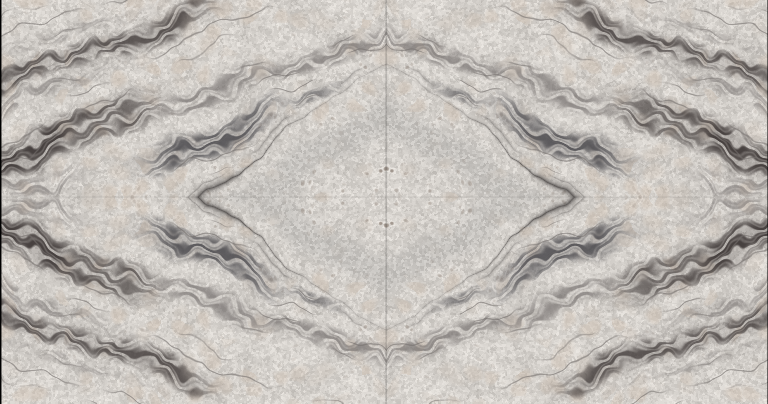
Write a WebGL 1 fragment shader that draws this texture.

```glsl
precision highp float;
uniform vec2 u_resolution;

float hash(vec2 c) {
  vec3 p = fract(c.xyx * 0.1031);
  p += dot(p, p.yzx + 33.33);
  return fract((p.x + p.y) * p.z);
}

// x: distance to the nearest cell point, y: random value of that cell
vec2 cells(vec2 p) {
  vec2 base = floor(p), nearest = vec2(9.0, 0.0);
  for (int j = -1; j <= 1; j++) {
    for (int i = -1; i <= 1; i++) {
      vec2 c = base + vec2(float(i), float(j));
      vec2 point = c + vec2(hash(c + 11.0), hash(c + 47.0));
      float d = distance(p, point);
      if (d < nearest.x) nearest = vec2(d, hash(c + 83.0));
    }
  }
  return nearest;
}

// Layered sines that bend the strata
vec2 bend(vec2 p) {
  vec2 offset = vec2(0.0);
  float amp = 0.011, freq = 15.0;
  for (int i = 0; i < 5; i++) {
    vec2 s = mat2(0.8, 0.6, -0.6, 0.8) * p + offset;
    offset += amp * sin(freq * s.yx + vec2(1.7, 4.1) * float(i + 1));
    amp *= 0.56;
    freq *= 1.85;
  }
  return p + offset;
}

float cloud(vec2 p) {
  return 0.5 + 0.25 * sin(p.x + 1.8 * sin(p.y * 0.7)) + 0.25 * sin(p.y * 1.3 - 1.5 * sin(p.x * 0.8 + 2.0));
}

// Sloping layer, limited along x to the given span
float band(vec2 p, float height, float slope, float halfWidth, vec2 span) {
  float d = (p.y - height + slope * p.x) / halfWidth;
  float ends = smoothstep(span.x - 0.07, span.x + 0.07, p.x) * (1.0 - smoothstep(span.y - 0.07, span.y + 0.07, p.x));
  return exp(-d * d * d * d) * ends;
}

// Fine crumpled stripes that follow the layers
float folds(vec2 p) {
  float across = p.y + 0.38 * p.x;
  across += 0.010 * sin(p.x * 52.0 + across * 45.0) + 0.005 * sin(p.x * 118.0 - across * 95.0);
  float broad = 0.5 + 0.5 * sin(across * 185.0 + 2.0 * sin(p.x * 19.0));
  float fine = 0.5 + 0.5 * sin(across * 370.0 + 1.5 * sin(p.x * 33.0));
  return smoothstep(0.18, 0.8, 0.58 * broad + 0.42 * fine);
}

void main() {
  vec2 uv = gl_FragCoord.xy / u_resolution;
  vec2 p = (uv - vec2(0.503, 0.512)) * vec2(1.9, 1.0);
  vec2 q = abs(p);
  vec2 flow = bend(q);

  // Pale crystalline ground
  vec2 grain = cells(p * 170.0);
  vec2 flecks = cells(bend(q) * 75.0 + 20.0);
  vec2 patches = cells(flow * 24.0 + 5.0);
  float mottle = cloud(flow * 31.0);
  vec3 color = vec3(0.835, 0.82, 0.80);
  color += 0.10 * (grain.y - 0.5) + 0.07 * (flecks.y - 0.5) + 0.05 * (mottle - 0.5);
  color = mix(color, vec3(0.80, 0.74, 0.68), 0.45 * smoothstep(0.6, 0.95, patches.y) * smoothstep(0.7, 0.2, patches.x));

  // Central diamond: speckled heart inside a smooth grey ring
  float rhomb = flow.x / 0.39 + flow.y / 0.235;
  float ring = smoothstep(0.5, 0.82, rhomb) * (1.0 - smoothstep(0.92, 1.12, rhomb));
  vec3 greyGrain = vec3(0.765, 0.755, 0.74) + 0.12 * (grain.y - 0.5);
  color = mix(color, greyGrain, 0.85 * ring);
  float heart = 1.0 - smoothstep(0.55, 0.8, rhomb);
  float rim = smoothstep(1.0, 1.2, rhomb) * (1.0 - smoothstep(1.4, 1.7, rhomb));
  float speck = smoothstep(0.82, 0.95, flecks.y) * smoothstep(0.55, 0.15, flecks.x) * smoothstep(0.35, 0.8, mottle);
  color = mix(color, vec3(0.52, 0.47, 0.43), speck * (0.2 + 0.5 * heart + 0.4 * rim));

  // Dark folded layers
  float stripes = folds(flow);
  float cool = band(flow, 0.325, 0.41, 0.040, vec2(0.30, 0.60));
  cool += 0.75 * band(flow, 0.325, 0.43, 0.017, vec2(0.13, 0.23));
  float warm = band(flow, 0.415, 0.335, 0.046, vec2(0.58, 1.20));
  warm += 0.85 * band(flow, 0.605, 0.335, 0.032, vec2(0.43, 1.20));
  float soft = band(flow, 0.405, 0.33, 0.030, vec2(-0.20, 0.55));
  soft += 0.8 * band(flow, 0.545, 0.335, 0.020, vec2(0.60, 1.20));
  soft += 0.9 * band(flow, 0.170, 0.15, 0.026, vec2(0.76, 1.20));
  soft += 0.6 * band(flow, 0.660, 0.32, 0.016, vec2(0.55, 1.20));
  float breaks = smoothstep(0.15, 0.65, cloud(vec2(flow.x * 17.0, (flow.y + 0.36 * flow.x) * 40.0)));
  float coolInk = min(cool, 1.0) * mix(0.22, 0.88, stripes);
  float warmInk = min(warm, 1.0) * mix(0.25, 0.95, stripes) * mix(0.7, 1.0, breaks);
  float softInk = min(soft, 1.0) * mix(0.08, 0.65, stripes) * mix(0.4, 1.0, breaks);
  color = mix(color, vec3(0.43, 0.41, 0.405), softInk);
  color = mix(color, vec3(0.30, 0.295, 0.31), coolInk);
  color = mix(color, vec3(0.25, 0.225, 0.22), warmInk);

  // Hairline veins between the layers
  float edge = flow.y - 0.34 + 0.755 * flow.x;
  float outside = smoothstep(0.0, 0.06, edge);
  float strata = flow.y + 0.36 * flow.x + 0.006 * sin(flow.x * 60.0);
  float hair = smoothstep(0.25, 0.0, abs(sin(strata * 72.0)));
  hair *= smoothstep(0.5, 0.85, cloud(flow * vec2(14.0, 32.0) + 3.0));
  color = mix(color, vec3(0.46, 0.44, 0.43), 0.6 * hair * outside);

  // Diamond outline thickening into the dark side tips
  float tip = smoothstep(0.33, 0.44, q.x);
  float outline = exp(-abs(edge) / (0.003 + 0.010 * tip)) * (0.25 + 0.6 * smoothstep(0.12, 0.40, q.x));
  float echo = exp(-abs(edge - 0.025) / 0.004) * 0.4 * breaks;
  color = mix(color, vec3(0.29, 0.275, 0.27), max(outline, echo));

  // Slab joints and side borders
  color *= 1.0 - 0.16 * smoothstep(0.0035, 0.001, q.x) - 0.05 * smoothstep(0.0035, 0.001, q.y);
  color *= smoothstep(0.0008, 0.003, uv.x) * mix(0.45, 1.0, smoothstep(0.0005, 0.002, 1.0 - uv.x));

  gl_FragColor = vec4(clamp(color, 0.0, 1.0), 1.0);
}
```
